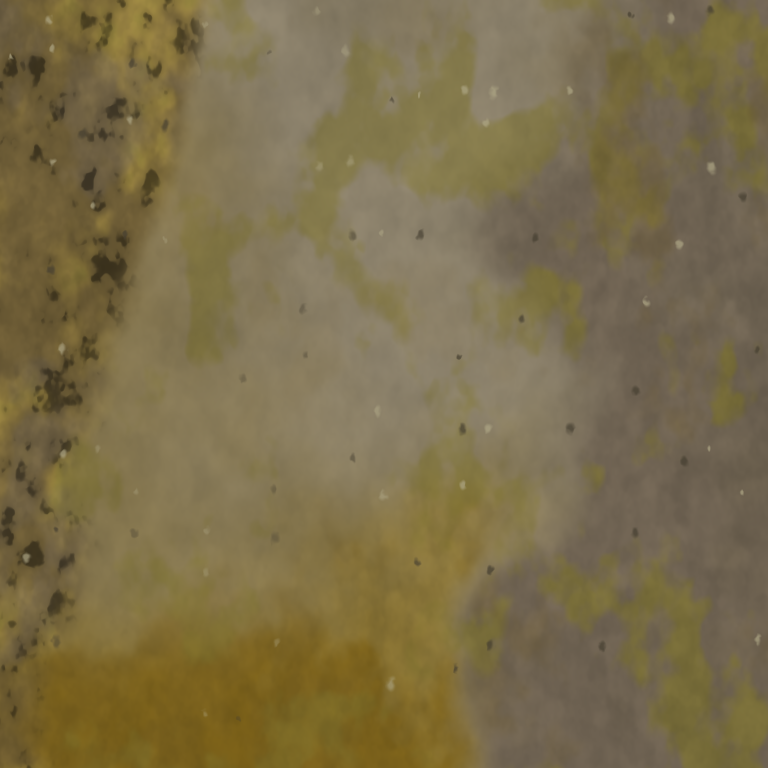
Write a WebGL 2 fragment shader that draws this texture.

```glsl
#version 300 es
precision highp float;
uniform vec2 u_resolution;
out vec4 fragColor;

// Pigments
const vec3 TAN    = vec3(0.535, 0.475, 0.315);
const vec3 PALE   = vec3(0.540, 0.500, 0.415);
const vec3 STONE  = vec3(0.425, 0.378, 0.315);
const vec3 MOSS   = vec3(0.480, 0.440, 0.170);
const vec3 OCHRE  = vec3(0.560, 0.475, 0.220);
const vec3 RUST   = vec3(0.470, 0.365, 0.080);
const vec3 UMBER  = vec3(0.400, 0.335, 0.190);
const vec3 GLINT  = vec3(0.680, 0.650, 0.520);
const vec3 PIT    = vec3(0.270, 0.245, 0.190);

// Feature sizes, in repeats across the canvas
const float CLOUD_FREQ = 3.5;
const float PATCH_FREQ = 13.0;
const float GRAIN_FREQ = 48.0;
const float SPECK_FREQ = 21.0;

const float WARP_AMOUNT  = 0.16;
const float SPECK_CHANCE = 0.17;
const float GRAIN_SOFT   = 0.045;
const float GRAIN_ROUGH  = 0.17;

vec3 hash3(vec2 p) {
    vec3 h = fract(p.xyx * vec3(0.1031, 0.1030, 0.0973));
    h += dot(h, h.yxz + 33.33);
    return fract((h.xxy + h.yzz) * h.zyx);
}

// Smooth cellular noise in -1..1: cell values blended by distance
float softCells(vec2 p) {
    vec2 cell = floor(p), local = fract(p);
    float total = 0.0, weights = 0.0;
    for (int y = -1; y <= 1; y++) {
        for (int x = -1; x <= 1; x++) {
            vec2 offset = vec2(x, y);
            vec3 h = hash3(cell + offset + 71.0);
            vec2 d = offset + 0.2 + 0.6 * h.xy - local;
            float w = exp(-5.0 * dot(d, d));
            total += w * h.z;
            weights += w;
        }
    }
    return 2.0 * total / weights - 1.0;
}

float layeredCells(vec2 p, int octaves) {
    const mat2 turn = mat2(1.6, 1.2, -1.2, 1.6);
    float sum = 0.0, amplitude = 0.55;
    for (int i = 0; i < octaves; i++) {
        sum += amplitude * softCells(p);
        p = turn * p + 17.3;
        amplitude *= 0.52;
    }
    return sum;
}

// Sparse small chips: x is coverage, y is 1 for light and 0 for dark
vec2 specks(vec2 uv) {
    vec2 p = uv * SPECK_FREQ;
    vec3 h = hash3(floor(p) + 213.0);
    vec3 k = hash3(floor(p) + 509.0);
    vec2 d = fract(p) - 0.25 - 0.5 * h.xy;
    d += 0.05 * vec2(softCells(p * 7.0), softCells(p * 7.0 + 40.0));
    d = vec2(d.x + 0.35 * (k.x - 0.5) * d.y, d.y * 0.7);
    float radius = mix(0.07, 0.17, k.y);
    float cover = 1.0 - smoothstep(radius * 0.25, radius, length(d));
    return vec2(cover * step(h.z, SPECK_CHANCE), step(0.55, k.z));
}

void main() {
    vec2 uv = gl_FragCoord.xy / u_resolution;

    // Noise fields at falling scales
    vec2 warp = vec2(layeredCells(uv * CLOUD_FREQ + 3.0, 5),
                     layeredCells(uv * CLOUD_FREQ + 31.0, 5));
    vec2 q = uv + WARP_AMOUNT * warp;
    vec2 stretched = uv * vec2(1.0, 0.72);
    float cloud = layeredCells(uv * CLOUD_FREQ * 1.6 + 57.0, 4);
    float blotch = layeredCells(stretched * PATCH_FREQ + 9.0, 4);
    float stain = layeredCells(stretched * PATCH_FREQ * 0.8 + 83.0, 4);
    float grain = layeredCells(stretched * GRAIN_FREQ + 5.0, 3);

    // Broad zones
    vec2 e = mix(uv, q, 0.35);
    float rim = 1.0 - smoothstep(-0.02, 0.03, e.x - 0.03 - 0.24 * pow(max(e.y, 0.0), 1.3));
    float shade = smoothstep(-0.06, 0.10, q.x - 0.57 - 0.20 * uv.y);
    float haze = smoothstep(0.12, 0.46, q.x) * smoothstep(0.18, 0.50, q.y);
    float gold = (1.0 - smoothstep(0.17, 0.37, q.y)) * (1.0 - smoothstep(0.50, 0.62, q.x));
    float deep = 1.0 - smoothstep(0.02, 0.45, length(q * vec2(0.75, 1.3) - vec2(0.12, 0.0)));

    // Layered washes
    vec3 col = mix(TAN, PALE, clamp(haze + 0.25 * cloud, 0.0, 1.0));
    col = mix(col, STONE, shade * clamp(0.92 + 0.35 * cloud, 0.0, 1.0));
    col = mix(col, mix(OCHRE, RUST, smoothstep(-0.15, 0.5, stain + 0.5 * deep)), 0.85 * gold);
    col = mix(col, RUST, 0.6 * gold * deep);
    vec3 crust = mix(UMBER, OCHRE, smoothstep(-0.35, 0.30, blotch + 0.4 * cloud));
    col = mix(col, crust, 0.85 * rim);

    // Mossy and brown mottling
    float moss = smoothstep(0.08, 0.50, blotch + 0.35 * cloud);
    col = mix(col, MOSS + 0.05 * rim, moss * mix(0.50, 0.66, max(shade, rim)));
    float brown = smoothstep(0.15, 0.55, stain - 0.3 * cloud);
    col = mix(col, UMBER, brown * mix(0.12, 0.38, max(shade, rim)));
    col = mix(col, STONE, 0.45 * rim * smoothstep(0.1, 0.5, -stain));

    // Grain, roughest on the crust
    float rough = clamp(rim + 0.35 * shade + 0.35 * gold, 0.0, 1.0);
    col *= 1.0 + 0.07 * cloud + 0.06 * stain + grain * mix(GRAIN_SOFT, GRAIN_ROUGH, rough);
    col *= 1.0 - 0.35 * rim * smoothstep(0.28, 0.6, -grain - 0.2 * blotch);

    // Chips and pits
    vec2 chip = specks(uv);
    float visible = mix(0.35, 0.70, clamp(smoothstep(0.35, 0.6, uv.x) + rim, 0.0, 1.0));
    col = mix(col, mix(PIT, GLINT, chip.y), chip.x * visible);

    fragColor = vec4(clamp(col, 0.0, 1.0), 1.0);
}
```
